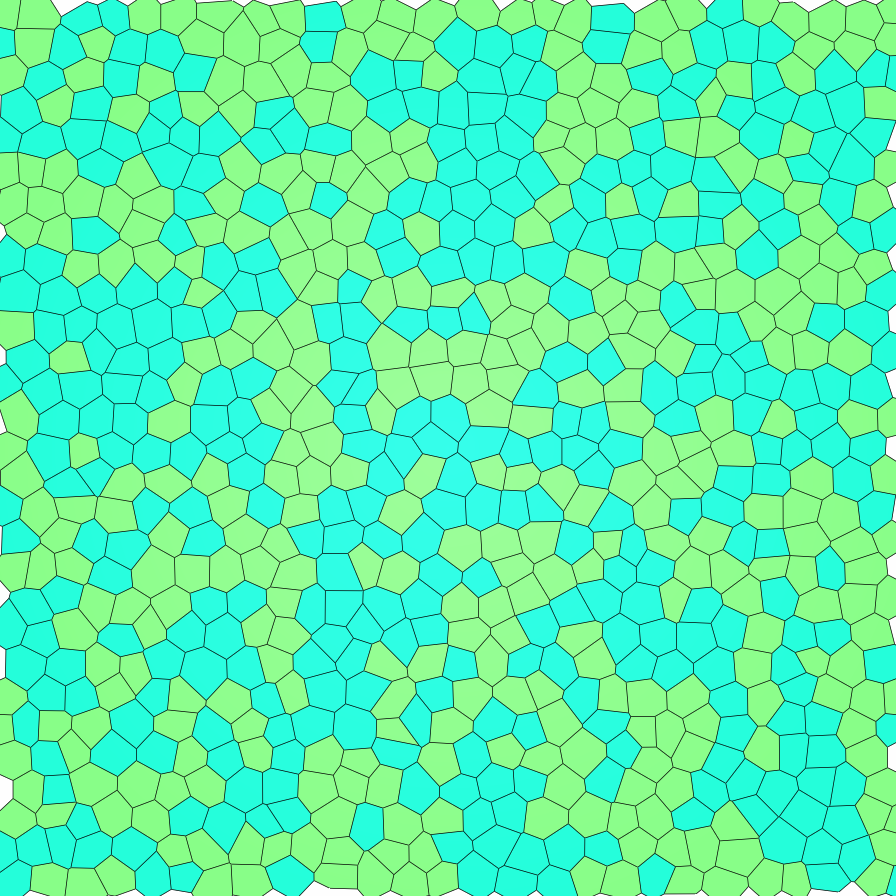
Reproduce this pattern procedurally as a WebGL 1 fragment shader.

```glsl
precision highp float;
// Irregular Voronoi mosaic of mint and aqua cells with thin black outlines and a soft central glow.

uniform vec2 u_resolution;

const vec2  CELL         = vec2(0.04, 0.0345);  // column and row spacing
const float JITTER       = 0.62;                // site scatter, in spacings
const float COLUMN_SHIFT = 0.25;                // moves the columns against the border
const float LINE_WIDTH   = 0.0008;
const float BORDER       = 0.006;               // sites further out than this stay blank
const float GREEN_SHARE  = 0.5;
const float GLOW_RADIUS  = 0.52;
const vec2  SITE_SEED    = vec2(37.0, 61.0);
const vec2  COLOR_SEED   = vec2(113.0, 208.0);

const vec3 AQUA_RIM  = vec3(0.140, 0.995, 0.855);
const vec3 AQUA_CORE = vec3(0.210, 0.995, 0.920);
const vec3 MINT_RIM  = vec3(0.535, 0.995, 0.535);
const vec3 MINT_CORE = vec3(0.620, 0.995, 0.610);
const vec3 BLANK     = vec3(0.995);
const vec3 INK       = vec3(0.0);

vec2 hash2(vec2 p) {
  vec3 q = fract(p.xyx * vec3(0.1031, 0.1030, 0.0973));
  q += dot(q, q.yzx + 33.33);
  return fract((q.xx + q.yz) * q.zy);
}

// Jittered point of a grid cell; odd rows are shifted by half a column
vec2 sitePosition(vec2 id) {
  vec2 offset = vec2(COLUMN_SHIFT + 0.5 * mod(id.y, 2.0), 0.5);
  return (id + offset + JITTER * (hash2(id + SITE_SEED) - 0.5)) * CELL;
}

bool isBlank(vec2 site, vec2 extent) {
  vec2 outside = max(-site, site - extent);
  return max(outside.x, outside.y) > BORDER;
}

vec3 cellColor(vec2 id, vec2 site, vec2 extent, float glow) {
  if (isBlank(site, extent)) return BLANK;
  return hash2(id + COLOR_SEED).x < GREEN_SHARE
    ? mix(MINT_RIM, MINT_CORE, glow)
    : mix(AQUA_RIM, AQUA_CORE, glow);
}

void main() {
  float pixel = 1.0 / min(u_resolution.x, u_resolution.y);
  vec2 p = gl_FragCoord.xy * pixel;
  vec2 extent = u_resolution * pixel;
  vec2 base = floor(p / CELL);

  // Nearest site
  vec2 nearId = base;
  vec2 nearSite = p;
  float nearDist = 10.0;
  for (int j = -2; j <= 2; j++) {
    for (int i = -2; i <= 2; i++) {
      vec2 id = base + vec2(float(i), float(j));
      vec2 site = sitePosition(id);
      float d = distance(p, site);
      if (d < nearDist) {
        nearDist = d;
        nearSite = site;
        nearId = id;
      }
    }
  }

  // Nearest edge and the cell behind it
  vec2 nextId = nearId;
  vec2 nextSite = nearSite;
  float edge = 10.0;
  for (int j = -2; j <= 2; j++) {
    for (int i = -2; i <= 2; i++) {
      vec2 id = base + vec2(float(i), float(j));
      vec2 site = sitePosition(id);
      vec2 gap = nearSite - site;
      if (dot(gap, gap) > 1e-8) {
        float d = dot(p - 0.5 * (nearSite + site), normalize(gap));
        if (d < edge) {
          edge = d;
          nextSite = site;
          nextId = id;
        }
      }
    }
  }

  // Fill, blended across the edge over one pixel
  float glow = clamp(1.0 - distance(p, 0.5 * extent) / GLOW_RADIUS, 0.0, 1.0);
  vec3 own = cellColor(nearId, nearSite, extent, glow);
  vec3 next = cellColor(nextId, nextSite, extent, glow);
  vec3 color = mix(next, own, clamp(0.5 + edge / pixel, 0.0, 1.0));

  // Outline: the part of the pixel that the line covers
  float halfLine = 0.5 * LINE_WIDTH;
  float covered = min(edge + 0.5 * pixel, halfLine) - max(edge - 0.5 * pixel, -halfLine);
  float line = clamp(covered / pixel, 0.0, 1.0);
  if (isBlank(nearSite, extent) && isBlank(nextSite, extent)) line = 0.0;

  gl_FragColor = vec4(mix(color, INK, line), 1.0);
}
```
